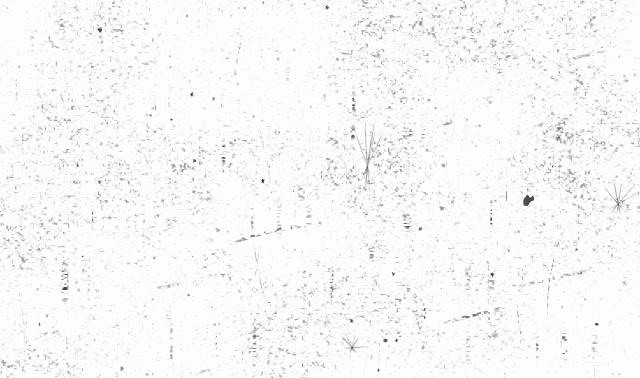
A WebGL 2 fragment shader for this texture:

```glsl
#version 300 es
precision highp float;
precision highp int;
// Worn white surface covered in pale dust, dark specks and thin scratches.
// Dust is thresholded value noise in soft patches; specks, dashed streaks and
// scratches are scattered with an integer hash and layered as ink on white.

uniform vec2 u_resolution;
out vec4 fragColor;

const float PAPER = 0.993;
const float INK = 0.04;

// Two random values in 0..1 for an integer cell
vec2 hash2(vec2 cell) {
    const uint k = 1664525u;
    uvec2 v = uvec2(ivec2(floor(cell))) * k + 12345u;
    v.x += v.y * k;
    v.y += v.x * k;
    v ^= v >> 16u;
    v.x += v.y * k;
    v.y += v.x * k;
    v ^= v >> 16u;
    return vec2(v & 65535u) / 65536.0;
}

float noise(vec2 p) {
    vec2 i = floor(p), f = fract(p);
    f = f * f * (3.0 - 2.0 * f);
    vec2 e = vec2(1.0, 0.0);
    return mix(mix(hash2(i).x, hash2(i + e).x, f.x),
               mix(hash2(i + e.yx).x, hash2(i + 1.0).x, f.x), f.y);
}

float fbm(vec2 p) {
    float sum = 0.0, amp = 0.5;
    for (int i = 0; i < 4; i++) {
        sum += amp * noise(p);
        p = p * 2.1 + 17.3;
        amp *= 0.5;
    }
    return sum / 0.9375;
}

// Antialiased inside of a signed distance
float fill(float dist, float px) {
    return 1.0 - smoothstep(-px, px, dist);
}

float layer(float below, float above) {
    return 1.0 - (1.0 - below) * (1.0 - above);
}

// Pale grain with a few darker cores, gathered in loose patches
float dust(vec2 p) {
    float patches = smoothstep(0.22, 0.8, fbm(p * vec2(4.0, 5.5) + 5.0));
    patches *= 0.5 + 0.8 * noise(p * vec2(26.0, 34.0));
    float grain = 0.6 * noise(p * vec2(215.0, 245.0))
                + 0.4 * noise(p * vec2(100.0, 135.0) + 31.0);
    float over = grain - mix(0.76, 0.51, patches);
    return 0.06 * smoothstep(0.0, 0.07, over) + 0.32 * smoothstep(0.1, 0.38, over);
}

// Ragged spots, at most one per grid cell
float spots(vec2 p, float size, float chance, float radius, float seed, float px) {
    vec2 cell = floor(p / size) + seed;
    vec2 pick = hash2(cell), place = hash2(cell + 71.0), form = hash2(cell + 139.0);
    vec2 q = (fract(p / size) - mix(vec2(0.3), vec2(0.7), place)) * size;
    q.x *= mix(0.75, 1.5, form.x);
    float r = radius * mix(0.3, 1.0, form.y * form.y);
    float ragged = (noise(p * 1.6 / radius + seed) - 0.5) * r;
    return step(pick.x, chance) * mix(0.25, 0.9, pick.y) * fill(length(q) + ragged - r, px);
}

// Upright streaks made of short horizontal dashes
float streaks(vec2 p, vec2 size, float chance, float seed) {
    vec2 cell = floor(p / size) + seed;
    vec2 pick = hash2(cell), form = hash2(cell + 53.0), place = hash2(cell + 29.0);
    vec2 q = (fract(p / size) - 0.5) * size;
    q.x += (place.x - 0.5) * size.x * 0.4;
    float wide = mix(0.002, 0.011, form.x * form.x);
    float tall = size.y * mix(0.2, 0.48, form.y);
    float body = (1.0 - smoothstep(0.3, 1.4, abs(q.x) / wide))
               * (1.0 - smoothstep(0.3, 1.0, abs(q.y) / tall));
    float dashes = smoothstep(0.42, 0.9, noise(p * vec2(110.0, 230.0) + seed));
    return step(pick.x, chance) * mix(0.2, 0.85, pick.y * pick.y) * body * dashes;
}

// Thin bent line; angle is measured from upright
float scratch(vec2 p, vec2 mid, float angle, float reach, float bend, float wide, float px) {
    float c = cos(angle), s = sin(angle);
    vec2 q = mat2(c, s, -s, c) * (p - mid);
    float dist = abs(q.x - bend * q.y * q.y) - wide;
    return fill(dist, px) * (1.0 - smoothstep(0.5, 1.0, abs(q.y) / reach));
}

// Lone scratches, mostly upright, some lying almost flat
float scatteredScratches(vec2 p, float aspect, float px) {
    float ink = 0.0;
    for (int i = 0; i < 30; i++) {
        vec2 id = vec2(float(i), 211.0);
        vec2 place = hash2(id), form = hash2(id + 40.0), tone = hash2(id + 90.0);
        float flatness = step(0.8, tone.y);
        float angle = mix((form.x - 0.45) * 0.5, 1.35, flatness);
        float reach = mix(0.03, 0.14, form.y * form.y);
        float line = scratch(p, place * vec2(aspect, 1.0), angle, reach,
                             (tone.x - 0.5) * 2.0, mix(0.0007, 0.004, flatness), px);
        float gaps = smoothstep(0.35, 0.9, noise(p * vec2(170.0, 210.0) + float(i)));
        ink = layer(ink, line * gaps * mix(0.25, 0.75, tone.x * tone.x));
    }
    return ink;
}

// Several scratches crossing near one point
float burst(vec2 p, vec2 centre, float spread, float reach, float seed, float px) {
    float ink = 0.0;
    for (int i = 0; i < 5; i++) {
        vec2 r = hash2(vec2(float(i), seed));
        float angle = spread * (float(i) / 4.0 - 0.4 + 0.2 * (r.x - 0.5));
        vec2 mid = centre + vec2(sin(angle), cos(angle)) * reach * 0.3;
        float line = scratch(p, mid, angle, reach * mix(0.7, 1.1, r.x), r.y - 0.5, 0.0007, px);
        ink = layer(ink, line * mix(0.3, 0.65, r.y));
    }
    return ink * mix(0.5, 1.0, noise(p * 110.0));
}

void main() {
    vec2 p = gl_FragCoord.xy / u_resolution.y;
    float aspect = u_resolution.x / u_resolution.y;
    float px = 1.0 / u_resolution.y;

    float ink = dust(p);
    ink = layer(ink, spots(p, 0.022, 0.10, 0.0032, 300.0, px) * 0.55);
    ink = layer(ink, spots(p, 0.06, 0.10, 0.0055, 500.0, px));
    ink = layer(ink, spots(p, 0.3, 0.14, 0.012, 700.0, px));
    ink = layer(ink, streaks(p, vec2(0.07, 0.17), 0.17, 900.0));
    ink = layer(ink, streaks(p + 0.03, vec2(0.045, 0.08), 0.08, 1100.0));
    ink = layer(ink, scatteredScratches(p, aspect, px));
    ink = layer(ink, burst(p, vec2(0.574 * aspect, 0.56), 0.75, 0.1, 11.0, px));
    ink = layer(ink, burst(p, vec2(0.966 * aspect, 0.46), 1.6, 0.055, 23.0, px));
    ink = layer(ink, burst(p, vec2(0.55 * aspect, 0.08), 2.2, 0.035, 37.0, px));

    fragColor = vec4(vec3(mix(PAPER, INK, ink)), 1.0);
}
```
